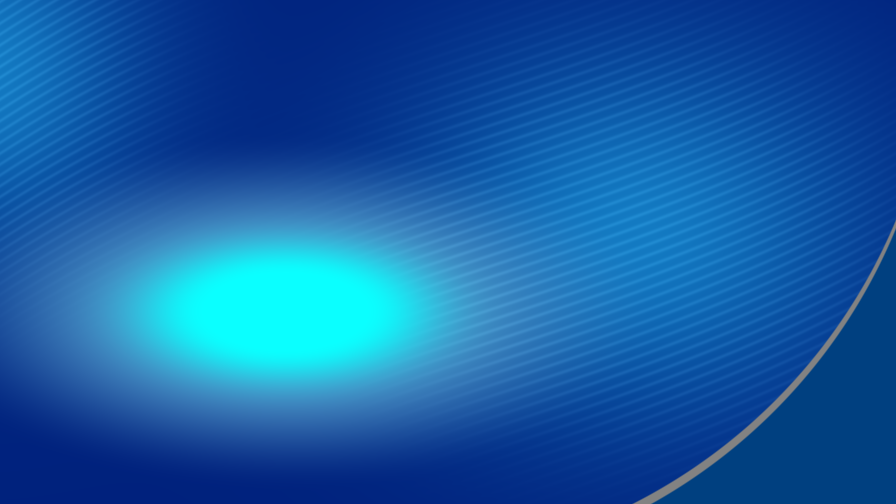
A Shadertoy shader for this background:

```glsl
// Deep blue backdrop with a cyan glow, fine curved stripes and a grey arc at the corner.
#define GLOW_CENTER vec2(0.567, 0.382)
#define GLOW_RADIUS vec2(0.60, 0.28)
#define ARC_CENTER vec2(0.753, 0.99)
#define ARC_RADIUS 1.11
#define ARC_SHIFT vec2(0.0, -0.022)
#define STRIPE_PERIOD 0.0215
#define STRIPE_STRENGTH 0.065

const vec3 NAVY = vec3(0.0, 0.13, 0.49);
const vec3 AZURE = vec3(0.09, 0.50, 0.78);
const vec3 HAZE = vec3(0.34, 0.62, 0.81);
const vec3 CYAN = vec3(0.04, 1.0, 1.0);
const vec3 GREY = vec3(0.51);
const vec3 CORNER = vec3(0.0, 0.25, 0.50);

// Soft elliptical falloff, 1 at the centre
float softSpot(vec2 p, vec2 center, vec2 radius) {
    vec2 d = (p - center) / radius;
    return exp(-dot(d, d));
}

// Thin bright lines, steep at the left and gentlest near the middle
float stripes(vec2 p) {
    float bend = p.x - 0.95;
    float height = p.y - 0.33 * p.x - 0.117 * bend * bend * bend;
    float wave = 0.5 + 0.5 * cos(6.28318 * height / STRIPE_PERIOD);
    return wave * wave * wave - 0.31;
}

// Antialiased coverage outside the right half of a circle
float outsideCircle(vec2 p, vec2 center, float radius) {
    float pixel = 1.0 / iResolution.y;
    vec2 d = vec2(max(p.x - center.x, 0.0), p.y - center.y);
    return smoothstep(-pixel, pixel, length(d) - radius);
}

void mainImage(out vec4 fragColor, in vec2 fragCoord) {
    vec2 p = fragCoord / iResolution.y;
    p.x += 0.5 * (16.0 / 9.0 - iResolution.x / iResolution.y);

    // Broad azure light at the right and in the upper left
    float rightLight = softSpot(p, vec2(1.26, 0.54), vec2(0.46, 0.37));
    float leftLight = softSpot(p, vec2(-0.04, 0.86), vec2(0.31, 0.36));
    float light = min(rightLight + leftLight, 1.0);
    vec3 color = mix(NAVY, AZURE, light);

    // Wide haze, then a small cyan core with a soft skirt
    float r = length((p - GLOW_CENTER) / GLOW_RADIUS);
    float halo = 1.0 - smoothstep(0.42, 1.28, r);
    float skirt = max(r - 0.26, 0.0) / 0.24;
    float core = exp(-skirt * skirt);
    color = mix(color, HAZE, 0.9 * halo);

    // Stripes show only where the azure light falls
    float visible = smoothstep(0.03, 0.6, light) * (1.0 - core);
    color += STRIPE_STRENGTH * visible * stripes(p) * vec3(0.8, 1.0, 0.9);
    color = mix(color, CYAN, core);

    // Tapered arc between two offset circles, then the flat corner
    color = mix(color, GREY, outsideCircle(p, ARC_CENTER, ARC_RADIUS));
    color = mix(color, CORNER, outsideCircle(p, ARC_CENTER + ARC_SHIFT, ARC_RADIUS - 0.002));

    fragColor = vec4(clamp(color, 0.0, 1.0), 1.0);
}
```
